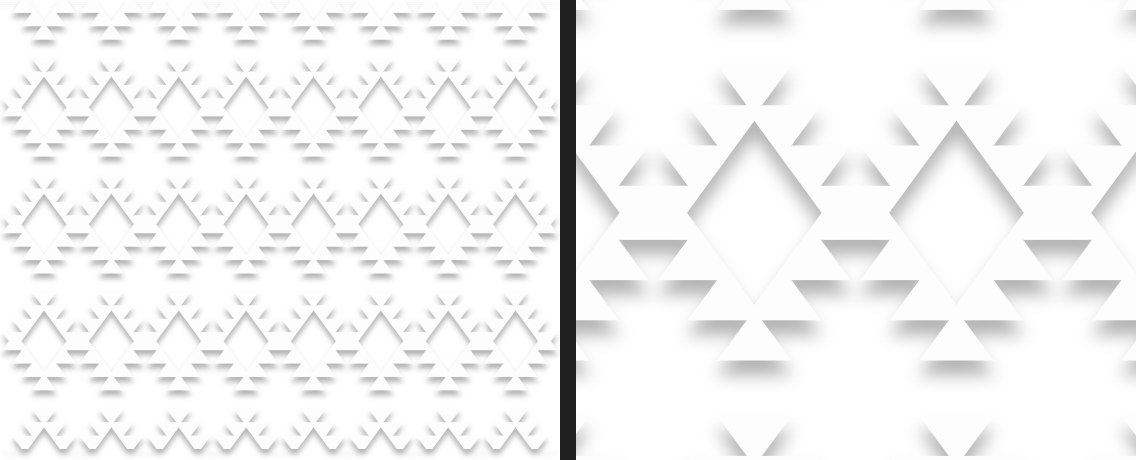
Left, the full canvas; right, a detail of the centre.
A Shadertoy shader for this pattern:

```glsl
// White stepped diamonds in rows, lifted off a white ground by a soft shadow.
// Each motif is a union of stacked triangles with a diamond hole; the shadow
// is a Gaussian-weighted loop over the same distance function, shifted down.
// Lengths are in column pitches.
#define ACROSS 8.312                // column pitches across the canvas
#define COLUMNS 8.0
#define ROWS 5.0                    // the first and last are cropped
#define ROW_PITCH 1.735
#define FIRST_CENTER vec2(0.653, 0.029)
#define STEP vec2(0.146, 0.199)     // width lost and height gained per tier
#define BASE vec2(0.622, 0.134)     // half width and half height of middle tier
#define HOLE vec2(0.333, 0.455)     // half diagonals of the hole
#define SHADOW_DROP 0.073
#define SHADOW_BLUR 0.040
#define SHADOW_ALPHA 0.30
#define PAPER 0.994

// Four flat-ended triangles, mirrored about both axes.
float tiers(vec2 p) {
    p = abs(p);
    float slope = STEP.x / STEP.y;
    float dist = 1e3;
    for (int i = 0; i < 4; i++) {
        vec2 corner = BASE + float(i) * vec2(-STEP.x, STEP.y);
        float side = (p.x - corner.x + slope * (corner.y - p.y))
                   / sqrt(1.0 + slope * slope);
        dist = min(dist, max(side, p.y - corner.y));
    }
    return dist;
}

float diamond(vec2 p, vec2 halfSize) {
    return (dot(abs(p), 1.0 / halfSize) - 1.0) / length(1.0 / halfSize);
}

// Signed distance to the whole cut-out sheet, negative on the paper.
float cutout(vec2 p) {
    vec2 pitch = vec2(1.0, ROW_PITCH);
    vec2 q = p - FIRST_CENTER;
    vec2 cell = clamp(round(q / pitch), vec2(0.0), vec2(COLUMNS, ROWS) - 1.0);
    vec2 local = q - cell * pitch;

    // Middle tiers overlap, so include the closest neighbour.
    float dist = tiers(local);
    float toward = local.x < 0.0 ? -1.0 : 1.0;
    float neighbour = cell.x + toward;
    if (neighbour >= 0.0 && neighbour < COLUMNS)
        dist = min(dist, tiers(local - vec2(toward, 0.0)));
    dist = max(dist, -diamond(local, HOLE));

    // End rows stop at the edge of their middle tier.
    float top = (ROWS - 1.0) * ROW_PITCH - BASE.y;
    return max(dist, max(BASE.y - q.y, q.y - top));
}

float coverage(float dist, float softness) {
    return 1.0 - smoothstep(-softness, softness, dist);
}

// Gaussian blur of the dropped silhouette.
float shadow(vec2 p) {
    float sum = 0.0;
    float total = 0.0;
    for (int y = -3; y <= 3; y++) {
        for (int x = -3; x <= 3; x++) {
            vec2 tap = 0.7 * vec2(float(x), float(y));
            float weight = exp(-0.5 * dot(tap, tap));
            vec2 at = p + vec2(0.0, SHADOW_DROP) + tap * SHADOW_BLUR;
            sum += weight * coverage(cutout(at), 0.5 * SHADOW_BLUR);
            total += weight;
        }
    }
    return sum / total;
}

void mainImage(out vec4 fragColor, in vec2 fragCoord) {
    float pixel = ACROSS / iResolution.x;
    vec2 p = fragCoord * pixel;
    float ground = 1.0 - SHADOW_ALPHA * shadow(p);
    float shade = mix(ground, PAPER, coverage(cutout(p), 0.7 * pixel));
    fragColor = vec4(vec3(shade), 1.0);
}
```
